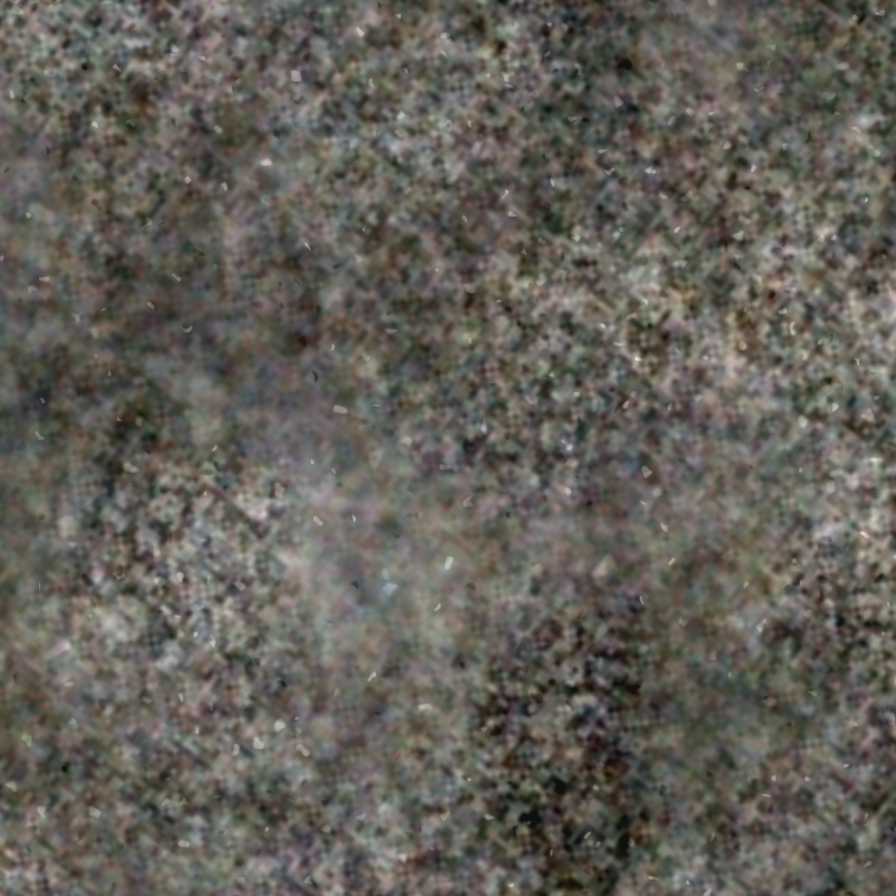
Write a WebGL 2 fragment shader that draws this texture.

```glsl
#version 300 es
precision highp float;
// Weathered grey stone: broad stains, mottling and fine grain are summed as
// rotated value noise, then soft pale flecks and dark pits are scattered on
// jittered grids. A slight red and yellow drift tints the neutral grey.

uniform vec2 u_resolution;
out vec4 fragColor;

// Tones
const vec3 BASE_COLOR = vec3(0.388, 0.377, 0.350);
const vec3 RED_DRIFT = vec3(0.060, -0.022, -0.012);
const vec3 YELLOW_DRIFT = vec3(0.014, 0.010, -0.060);

// Noise frequencies (cells per canvas) and strengths
const float STAIN_FREQ = 3.6;
const float STAIN_AMOUNT = 0.155;
const float MOTTLE_FREQ = 27.0;
const float MOTTLE_AMOUNT = 0.140;
const float GRAIN_FREQ = 82.0;
const float GRAIN_AMOUNT = 0.225;
const vec2 STREAK_FREQ = vec2(30.0, 6.0);
const float STREAK_AMOUNT = 0.055;

// Scattered marks: grid cells per canvas and strengths
const float SPECK_GRID = 52.0;
const float SPECK_LIGHT = 0.25;
const float BLOTCH_GRID = 23.0;
const float BLOTCH_LIGHT = 0.15;
const float PIT_GRID = 46.0;
const float PIT_DARK = 0.13;

// Broad light band and shaded corner
const vec2 BAND_START = vec2(0.05, 0.27);
const vec2 BAND_END = vec2(0.62, 0.55);
const float BAND_LIGHT = 0.055;
const vec2 SHADE_CENTER = vec2(1.0, 0.08);
const float SHADE_DARK = 0.12;

// Integer hash: three values in 0..1 per lattice cell
vec3 hash3(vec2 cell, uint seed) {
    uvec3 v = uvec3(uvec2(ivec2(cell)), seed) * 1664525u + 1013904223u;
    v.x += v.y * v.z; v.y += v.z * v.x; v.z += v.x * v.y;
    v ^= v >> 16u;
    v.x += v.y * v.z; v.y += v.z * v.x; v.z += v.x * v.y;
    return vec3(v >> 8u) / 16777216.0;
}

// Value noise centred on zero
float noise(vec2 p, uint seed) {
    vec2 i = floor(p), f = fract(p);
    f = f * f * (3.0 - 2.0 * f);
    float low = mix(hash3(i, seed).x, hash3(i + vec2(1, 0), seed).x, f.x);
    float high = mix(hash3(i + vec2(0, 1), seed).x, hash3(i + vec2(1, 1), seed).x, f.x);
    return mix(low, high, f.y) - 0.5;
}

// Octaves turned against each other to hide the lattice
float fractal(vec2 p, int octaves, float gain, uint seed) {
    const mat2 TURN = mat2(1.48, 1.12, -1.12, 1.48);
    float sum = 0.0, weight = 1.0;
    for (int k = 0; k < octaves; k++) {
        sum += weight * noise(p, seed + uint(k));
        p = TURN * p + 7.3;
        weight *= gain;
    }
    return sum;
}

// Soft, uneven spots in a share of the cells; returns coverage 0..1
float spots(vec2 p, float share, vec2 radii, uint seed) {
    p += 0.45 * vec2(noise(p * 2.3, seed + 1u), noise(p * 2.3, seed + 2u));
    vec2 home = floor(p);
    float cover = 0.0;
    for (int y = -1; y <= 1; y++) {
        for (int x = -1; x <= 1; x++) {
            vec2 cell = home + vec2(x, y);
            vec3 place = hash3(cell, seed);
            vec3 kind = hash3(cell, seed + 3u);
            vec2 offset = p - cell - place.xy;
            offset.x *= mix(0.75, 1.3, kind.z);
            float radius = mix(radii.x, radii.y, kind.x * kind.x);
            float spot = 1.0 - smoothstep(0.35 * radius, 1.25 * radius, length(offset));
            cover = max(cover, spot * step(place.z, share) * mix(0.45, 1.0, kind.y));
        }
    }
    return cover;
}

float segmentDistance(vec2 p, vec2 a, vec2 b) {
    vec2 along = b - a;
    return length(p - a - along * clamp(dot(p - a, along) / dot(along, along), 0.0, 1.0));
}

void main() {
    vec2 p = gl_FragCoord.xy / min(u_resolution.x, u_resolution.y);

    // Large stains, light band and shaded corner
    float stain = fractal(p * STAIN_FREQ + 3.7, 3, 0.72, 11u);
    float tone = STAIN_AMOUNT * stain + STREAK_AMOUNT * noise(p * STREAK_FREQ, 21u);
    float bandDistance = segmentDistance(p, BAND_START, BAND_END) + 0.12 * stain;
    tone += BAND_LIGHT * (1.0 - smoothstep(0.02, 0.22, bandDistance));
    tone -= SHADE_DARK * (1.0 - smoothstep(0.0, 0.42, length(p - SHADE_CENTER) + 0.1 * stain));

    // Mottling and grain, rougher in some areas than in others
    float roughness = clamp(1.0 + 1.3 * fractal(p * 5.0, 2, 0.6, 31u), 0.5, 1.5);
    tone += MOTTLE_AMOUNT * fractal(p * MOTTLE_FREQ, 2, 0.9, 41u);
    tone += GRAIN_AMOUNT * roughness * fractal(p * GRAIN_FREQ, 2, 0.85, 51u);

    // Pale flecks and dark pits
    float specks = spots(p * SPECK_GRID, 0.09 * roughness, vec2(0.18, 0.38), 61u);
    float blotches = spots(p * BLOTCH_GRID, 0.12 * roughness, vec2(0.2, 0.5), 71u);
    float pits = spots(p * PIT_GRID, 0.14 * roughness, vec2(0.18, 0.42), 81u);
    tone += SPECK_LIGHT * specks + BLOTCH_LIGHT * blotches - PIT_DARK * pits;

    // Colour drift
    float red = fractal(p * 58.0, 2, 0.8, 91u) + 0.4 * noise(p * 9.0, 95u);
    float yellow = fractal(p * 44.0, 2, 0.8, 101u) + 0.5 * noise(p * 6.0, 105u);
    vec3 color = BASE_COLOR + tone + RED_DRIFT * red + YELLOW_DRIFT * yellow;
    fragColor = vec4(clamp(color, 0.06, 0.92), 1.0);
}
```
